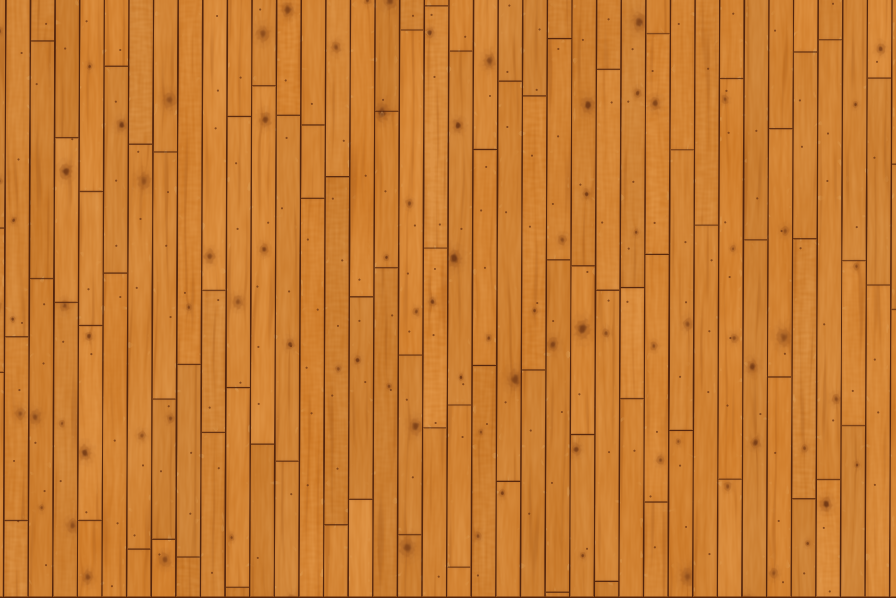
Give the GLSL for this texture, as a WebGL 2 fragment shader.

```glsl
#version 300 es
precision highp float;
// Narrow upright timber boards with staggered butt joints, knots and nail holes.
// Columns come from fract, joints from jittered cells, grain from stretched
// gradient noise. Lengths are in units of the canvas height.

uniform vec2 u_resolution;
out vec4 fragColor;

const float BOARDS_ACROSS = 36.4;
const float JOINT_SPACING = 0.42;
const float KNOT_SPACING = 0.20;
const float NAIL_SPACING = 0.115;

const vec3 AMBER = vec3(0.805, 0.490, 0.175);
const vec3 HONEY = vec3(0.850, 0.555, 0.250);
const vec3 RUSSET = vec3(0.640, 0.355, 0.120);
const vec3 KNOT_BROWN = vec3(0.430, 0.210, 0.075);
const vec3 GAP_DARK = vec3(0.290, 0.120, 0.040);
const vec3 CHIP_PALE = vec3(0.930, 0.740, 0.470);

float hash(vec2 p) {
  vec3 q = fract(vec3(p.xyx) * 0.1031);
  q += dot(q, q.yzx + 33.33);
  return fract((q.x + q.y) * q.z);
}

vec2 gradientAt(vec2 p) {
  float angle = 6.2832 * hash(p);
  return vec2(cos(angle), sin(angle));
}

// Gradient noise, roughly -0.7 to 0.7.
float gradientNoise(vec2 p) {
  vec2 i = floor(p), f = fract(p);
  vec2 u = f * f * f * (f * (f * 6.0 - 15.0) + 10.0);
  vec2 e = vec2(1.0, 0.0);
  float low = mix(dot(gradientAt(i), f),
                  dot(gradientAt(i + e.xy), f - e.xy), u.x);
  float high = mix(dot(gradientAt(i + e.yx), f - e.yx),
                   dot(gradientAt(i + e.xx), f - e.xx), u.x);
  return mix(low, high, u.y);
}

// Smooth coverage of a shape whose edge lies at distance radius.
float cover(float distance, float radius, float pixel) {
  return clamp((radius - distance) / pixel + 0.5, 0.0, 1.0);
}

// Returns the board number in a column and the distance to its nearest joint.
vec2 boardAndJoint(float column, float y) {
  float s = y / JOINT_SPACING + 10.0 + hash(vec2(column, 7.0));
  float cell = floor(s);
  float joint = cell + 0.5 + 0.84 * (hash(vec2(column, cell + 20.0)) - 0.5);
  return vec2(cell + step(joint, s), abs(s - joint) * JOINT_SPACING);
}

// Offset from the knot of this cell in knot radii; w is 1 where one exists.
vec3 knotOffset(float column, float x, float y, float boardWidth) {
  float s = y / KNOT_SPACING + hash(vec2(column, 51.0));
  vec2 id = vec2(column, floor(s) + 60.0);
  vec2 centre = vec2(mix(0.2, 0.8, hash(id + 11.0)),
                     mix(0.25, 0.75, hash(id + 23.0)));
  float radius = mix(0.08, 0.23, pow(hash(id + 37.0), 1.6)) * boardWidth;
  vec2 offset = vec2((x - centre.x) * boardWidth,
                     (fract(s) - centre.y) * KNOT_SPACING * 0.8);
  return vec3(offset / radius, step(hash(id), 0.52));
}

// Distance to a small nail hole; most are left out.
float nailDistance(float column, float x, float y, float boardWidth) {
  float s = y / NAIL_SPACING + hash(vec2(column, 81.0));
  vec2 id = vec2(column, floor(s) + 90.0);
  vec2 centre = vec2(mix(0.25, 0.75, hash(id)), mix(0.2, 0.8, hash(id + 5.0)));
  vec2 offset = (vec2(x, fract(s)) - centre) * vec2(boardWidth, NAIL_SPACING);
  return length(offset) + step(0.6, hash(id + 9.0));
}

vec3 boardColour(vec2 board, vec2 p, float x, vec3 knot) {
  float tone = hash(board + 3.0);
  float nearKnot = knot.z * exp(-0.16 * dot(knot.xy, knot.xy));
  float bend = 0.35 * nearKnot * sign(knot.x) + 0.5 * gradientNoise(p * 6.0 + board);
  vec2 shift = vec2(board.x * 17.0, board.y * 13.0);
  float streak = gradientNoise(vec2(x * 4.5 + bend, p.y * 5.0) + shift);
  float fibre = gradientNoise(vec2(x * 9.0 + bend * 2.0, p.y * 28.0) + shift);
  float sawn = gradientNoise(vec2(x * 2.0, p.y * 170.0) + shift);
  float blotch = gradientNoise(p * vec2(9.0, 6.0) + 40.0);
  float light = 0.15 + 0.5 * tone + 0.65 * streak + 0.45 * fibre + 0.5 * blotch
              + 0.6 * sawn * smoothstep(0.45, 1.0, hash(board + 15.0));
  vec3 wood = mix(AMBER, HONEY, clamp(light, -0.5, 1.2));
  wood = mix(wood, RUSSET, 0.30 * smoothstep(0.2, 0.55, -streak));
  return wood * mix(0.965, 1.025, hash(board + 29.0));
}

void main() {
  vec2 p = gl_FragCoord.xy / u_resolution.y;
  float pixel = 1.0 / u_resolution.y;
  float boardWidth = u_resolution.x / u_resolution.y / BOARDS_ACROSS;

  // Boards lean very slightly; the first seam sits just inside the left edge.
  float across = (p.x - 0.004 * (p.y - 0.5)) / boardWidth - 0.19 + 8.0;
  float column = floor(across), x = fract(across);
  vec2 joint = boardAndJoint(column, p.y);
  vec3 knot = knotOffset(column, x, p.y, boardWidth);
  vec3 colour = boardColour(vec2(column, joint.x), p, x, knot);

  // Knots: soft halo, faint ring and dark heart.
  float wobble = 1.0 + 0.35 * gradientNoise(p * 160.0);
  float r = length(knot.xy) * wobble;
  float ring = 0.5 + 0.5 * cos(r * 5.5);
  colour = mix(colour, RUSSET, knot.z * exp(-0.45 * r * r) * (0.55 + 0.35 * ring));
  float heart = 1.0 - smoothstep(0.25, 1.0, r);
  colour = mix(colour, KNOT_BROWN, knot.z * heart * mix(0.35, 0.9, hash(vec2(column, joint.x))));
  float nail = nailDistance(column, x, p.y, boardWidth);
  colour = mix(colour, KNOT_BROWN, 0.75 * cover(nail, 0.0017, pixel));

  // Gaps: uneven upright seams, short butt joints and the bottom edge.
  float seamId = floor(across + 0.5);
  float seam = min(x, 1.0 - x) * boardWidth;
  float wear = gradientNoise(vec2(seamId * 3.7, p.y * 7.0));
  float seamWidth = 0.0010 + 0.0006 * wear + 0.0003 * hash(vec2(seamId, 2.0));
  float gap = max(cover(seam, seamWidth, pixel),
                  cover(joint.y, 0.0011, pixel) * mix(0.55, 1.0, hash(joint.xx + column)));
  float edge = min(seam, joint.y);
  float chip = smoothstep(0.36, 0.5, gradientNoise(p * vec2(90.0, 65.0)));
  colour = mix(colour, CHIP_PALE, 0.6 * chip * exp(-edge / 0.004));
  colour = mix(colour, RUSSET, 0.35 * exp(-edge / 0.0022));
  gap = max(gap, cover(p.y, 0.0025, pixel));
  fragColor = vec4(mix(colour, GAP_DARK, gap * 0.92), 1.0);
}
```
